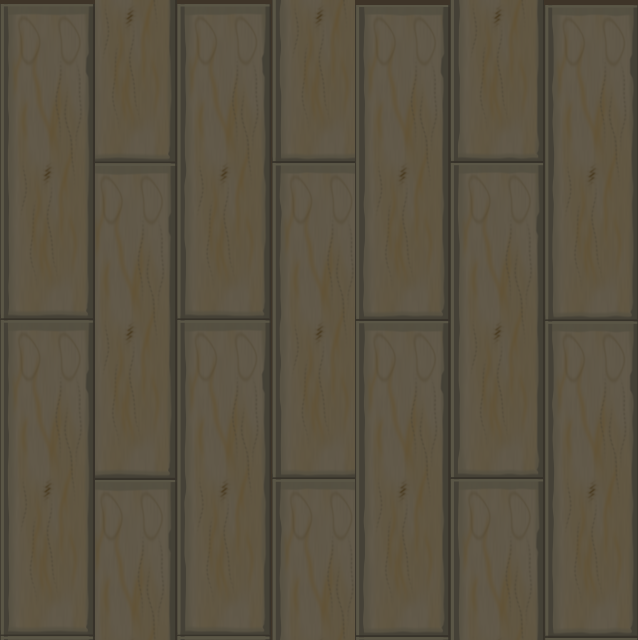
Reproduce this texture procedurally as a WebGL 1 fragment shader.

```glsl
precision highp float;
// Seven columns of staggered, bevelled wooden planks with faint painted grain.
uniform vec2 u_resolution;

// Layout, in design units: the canvas spans CANVAS units
const vec2 CANVAS = vec2(764.0, 768.0);
const vec2 PLANK = vec2(113.5, 379.5);
const vec4 FRONT_X = vec4(0.0, 211.5, 425.5, 652.0); // columns lying on top
const vec3 REAR_X = vec3(98.5, 325.5, 539.0);        // columns tucked beneath
const float FRONT_TOP = 6.0;
const float REAR_TOP = 196.0;
const float JOINT_JITTER = 3.0;

// Colours
const vec3 FACE = vec3(0.382, 0.350, 0.288);
const vec3 WARM = vec3(0.380, 0.337, 0.250);
const vec3 STREAK = vec3(0.385, 0.315, 0.185);
const vec3 GRAIN = vec3(0.285, 0.260, 0.205);
const vec3 KNOT = vec3(0.275, 0.215, 0.110);
const vec3 BEVEL = vec3(0.330, 0.312, 0.255);
const vec3 RIM = vec3(0.352, 0.337, 0.275);
const vec3 SHADOW = vec3(0.268, 0.253, 0.212);
const vec3 SEAM = vec3(0.205, 0.188, 0.155);
const vec3 GAP = vec3(0.245, 0.205, 0.155);

float hash(vec2 p) {
  return fract(sin(dot(p, vec2(127.1, 311.7))) * 43758.5453);
}

float noise(vec2 p) {
  vec2 i = floor(p), f = fract(p);
  f = f * f * (3.0 - 2.0 * f);
  return mix(mix(hash(i), hash(i + vec2(1.0, 0.0)), f.x),
             mix(hash(i + vec2(0.0, 1.0)), hash(i + vec2(1.0, 1.0)), f.x), f.y);
}

float band(float x, float from, float to, float soft) {
  return smoothstep(from - soft, from + soft, x) * (1.0 - smoothstep(to - soft, to + soft, x));
}

// Grain shared by every plank: mottling, wavy strands, loops and a knot
vec3 woodFace(vec2 q) {
  float mottle = noise(q * vec2(0.075, 0.013) + 3.0);
  vec3 col = mix(FACE, WARM, 0.75 * smoothstep(0.4, 0.8, mottle));
  col *= 0.985 + 0.03 * noise(q * vec2(0.5, 0.06));

  for (int i = 0; i < 18; i++) {
    float k = float(i);
    float a = hash(vec2(k, 1.0)), b = hash(vec2(k, 2.0)), c = hash(vec2(k, 3.0));
    float span = mix(60.0, 150.0, c);
    float t = (q.y - mix(14.0, 362.0 - span, b)) / span;
    float bend = 3.5 * sin(q.y * 0.045 + 6.28 * a) + 1.2 * sin(q.y * 0.12 + 20.0 * b);
    float d = q.x - mix(22.0, 96.0, fract(k * 0.618)) - bend - 14.0 * (c - 0.5) * t;
    float fade = smoothstep(0.0, 0.3, t) * (1.0 - smoothstep(0.6, 1.0, t));
    float thin = step(1.5, mod(k, 3.0));
    float bead = mix(1.0, 0.65 + 0.35 * sin(q.y * 1.2), thin);
    float width = mix(2.8, 1.3, thin);
    col = mix(col, mix(STREAK, GRAIN, thin), 0.42 * fade * bead * exp(-d * d / (width * width)));
  }

  // Broad slanting streak that runs down into the knot
  float slant = q.x - mix(38.0, 64.0, (q.y - 70.0) / 110.0) - 2.0 * sin(q.y * 0.09);
  col = mix(col, STREAK, 0.45 * exp(-slant * slant / 14.0) * band(q.y, 95.0, 170.0, 25.0));

  // Two narrow loops near the top
  for (int i = 0; i < 2; i++) {
    vec2 e = q - vec2(34.0 + 48.0 * float(i), 44.0);
    e.x += 2.5 * sin(q.y * 0.11) - 0.12 * e.y;
    float ring = (length(e / vec2(11.0, 27.0)) - 1.0) * 11.0;
    col = mix(col, mix(STREAK, GRAIN, 0.6), 0.38 * exp(-ring * ring / 1.6));
  }

  // Knot with ragged cross strokes
  vec2 n = q - vec2(57.0, 204.0);
  n.x += 0.18 * n.y + 1.2 * sin(n.y * 1.1);
  float knot = exp(-dot(n / vec2(3.4, 8.5), n / vec2(3.4, 8.5)));
  return mix(col, KNOT, knot * (0.65 + 0.2 * sin(q.y * 1.3 + q.x)));
}

// Painted bevels: lit rim and shadow on the left, shadow on the right and bottom
vec3 plankColor(vec2 q, float column, float soft) {
  vec2 r = PLANK - q;
  float wobble = 2.4 * (noise(vec2(q.y * 0.05, column * 7.0)) - 0.5);
  float ripple = 2.0 * (noise(vec2(q.x * 0.07, column * 5.0 + 40.0)) - 0.5);
  vec3 col = woodFace(q);
  col = mix(col, BEVEL, 0.65 * (1.0 - smoothstep(11.0, 22.0, q.x + wobble)));
  col = mix(col, BEVEL, 0.9 * (1.0 - smoothstep(11.0, 14.0, q.y + ripple)));
  col = mix(col, BEVEL, 0.7 * (1.0 - smoothstep(8.0, 13.0, min(r.x + wobble, r.y + ripple))));

  float corner = 4.0 * smoothstep(24.0, 6.0, r.y) * noise(q * 0.25);
  float notch = 2.5 * band(q.y, 62.0, 85.0, 4.0);
  float rightEdge = 8.0 + wobble + notch + corner;
  col = mix(col, SHADOW, 1.0 - smoothstep(rightEdge - 1.5, rightEdge + 1.5, r.x));
  col = mix(col, SHADOW, 0.9 * (1.0 - smoothstep(4.0, 7.5, r.y + ripple)));
  col = mix(col, SHADOW, 0.95 * band(q.x, 4.5, 10.5 + wobble, soft));
  col = mix(col, RIM, band(q.x, 1.0, 4.5, soft));
  col = mix(col, RIM, band(q.y, 0.5, 3.0, soft));
  float seam = max(1.0 - smoothstep(0.0, 1.0 + soft, q.x),
                   1.0 - smoothstep(1.5, 1.5 + 2.0 * soft, min(r.x, r.y)));
  return mix(col, SEAM, 0.85 * seam);
}

void main() {
  vec2 uv = gl_FragCoord.xy / u_resolution;
  vec2 p = vec2(uv.x, 1.0 - uv.y) * CANVAS;
  float soft = 0.6 * CANVAS.x / u_resolution.x;

  // Find the topmost plank column under this point
  vec2 q = vec2(0.0);
  float column = -1.0;
  for (int i = 0; i < 3; i++) {
    float id = 2.0 * float(i) + 1.0;
    vec2 d = p - vec2(REAR_X[i], REAR_TOP + JOINT_JITTER * (hash(vec2(id, 9.0)) - 0.5));
    if (d.x >= 0.0 && d.x < PLANK.x) { q = d; column = id; }
  }
  for (int i = 0; i < 4; i++) {
    float id = 2.0 * float(i);
    vec2 d = p - vec2(FRONT_X[i], FRONT_TOP + JOINT_JITTER * (hash(vec2(id, 9.0)) - 0.5));
    if (d.x >= 0.0 && d.x < PLANK.x) { q = d; column = d.y > 0.0 ? id : -1.0; }
  }

  vec3 col = GAP;
  if (column >= 0.0) col = plankColor(vec2(q.x, mod(q.y, PLANK.y)), column, soft);
  gl_FragColor = vec4(col, 1.0);
}
```
